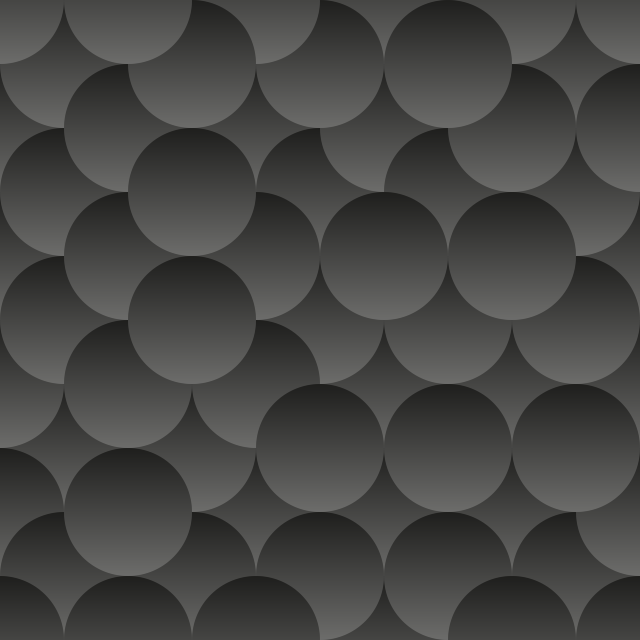
A three.js fragment shader for this pattern:

```glsl
// Overlapping shaded discs on a checkerboard lattice, stacked in random order.

#define CELLS 10.0                        // lattice steps across and up
#define RADIUS 1.0                        // disc radius in lattice steps
#define EDGE 0.01                         // half width of the soft rim, in steps
#define SEED 3.7                          // selects the stacking order
#define DARK vec3(0.118, 0.118, 0.112)    // top of each disc
#define LIGHT vec3(0.425, 0.425, 0.418)   // bottom of each disc

varying vec2 vUv;

float hash(vec2 p) {
  return fract(sin(dot(p, vec2(127.1, 311.7))) * 43758.5453);
}

// Stacking height of a disc, wrapped so that the tile is seamless
float stackHeight(vec2 center) {
  return hash(mod(center, CELLS) + SEED);
}

// Vertical gradient running from the top to the bottom of a disc
vec3 discColor(vec2 p, vec2 center) {
  float height = 0.5 + 0.5 * (p.y - center.y) / RADIUS;
  return mix(LIGHT, DARK, clamp(height, 0.0, 1.0));
}

float discMask(vec2 p, vec2 center) {
  return 1.0 - smoothstep(-EDGE, EDGE, length(p - center) - RADIUS);
}

void main() {
  vec2 p = vUv * CELLS;
  vec2 cell = floor(p);

  // Two opposite corners of every cell are disc centers
  float odd = mod(cell.x + cell.y, 2.0);
  vec2 lowCorner = cell + vec2(odd, 0.0);
  vec2 highCorner = cell + vec2(1.0 - odd, 1.0);

  // Sort the pair by stacking height
  float lowOnTop = step(stackHeight(highCorner), stackHeight(lowCorner));
  vec2 front = mix(highCorner, lowCorner, lowOnTop);
  vec2 back = mix(lowCorner, highCorner, lowOnTop);

  vec3 color = mix(discColor(p, back), discColor(p, front), discMask(p, front));
  gl_FragColor = vec4(color, 1.0);
}
```
